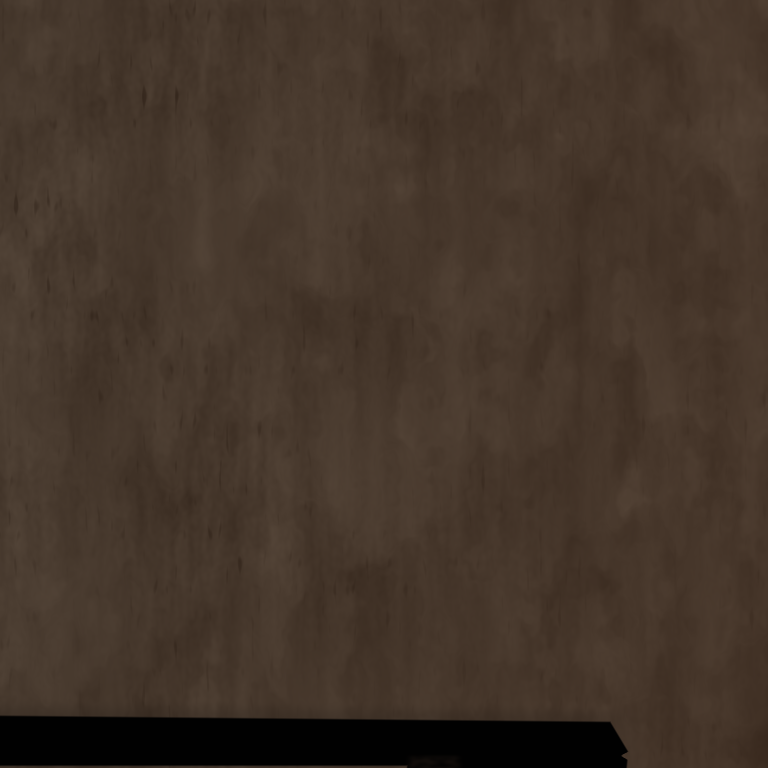
This texture is drawn by a Shadertoy shader. Its source:

```glsl
const vec3 DARK_BROWN = vec3(0.220, 0.163, 0.121);
const vec3 LIGHT_BROWN = vec3(0.322, 0.261, 0.211);
const vec3 RED_TINT = vec3(0.008, -0.002, -0.005);
const vec3 BAR_BLACK = vec3(0.004, 0.003, 0.003);
const vec3 BAR_GLINT = vec3(0.085, 0.062, 0.048);

const float BASE_TONE = 0.56;
const vec2 CLOUD_SCALE = vec2(5.0, 2.6);
const vec2 MOTTLE_SCALE = vec2(13.0, 10.0);
const vec2 STREAK_SCALE = vec2(21.0, 4.5);
const vec2 FIBER_SCALE = vec2(95.0, 15.0);
const vec2 GRAIN_SCALE = vec2(150.0, 95.0);
const float CLOUD_AMOUNT = 0.36;
const float MOTTLE_AMOUNT = 0.24;
const float STREAK_AMOUNT = 0.29;
const float FIBER_AMOUNT = 0.16;
const float GRAIN_AMOUNT = 0.10;
const float SCRATCH_AMOUNT = 0.35;

const float BAR_TOP = 0.068;
const float BAR_SLOPE = -0.010;
const float BAR_END = 0.818;
const float BAR_NOTCH = 0.021;
const float BAR_BASE = 0.003;
const float EDGE = 0.0016;

vec2 hashGradient(vec2 cell) {
    uvec2 q = uvec2(ivec2(cell)) * uvec2(1597334673u, 3812015801u);
    uint h = (q.x ^ q.y) * 1597334673u;
    h = (h ^ (h >> 15)) * 2246822519u;
    float angle = float(h >> 8) * 6.28318 / 16777216.0;
    return vec2(cos(angle), sin(angle));
}

float gradientNoise(vec2 p) {
    vec2 i = floor(p), f = p - i;
    vec2 u = f * f * f * (f * (f * 6.0 - 15.0) + 10.0);
    vec2 e = vec2(0.0, 1.0);
    float a = dot(hashGradient(i), f);
    float b = dot(hashGradient(i + e.yx), f - e.yx);
    float c = dot(hashGradient(i + e.xy), f - e.xy);
    float d = dot(hashGradient(i + e.yy), f - e.yy);
    return mix(mix(a, b, u.x), mix(c, d, u.x), u.y);
}

float fbm(vec2 p) {
    float sum = 0.0, amplitude = 1.0;
    for (int i = 0; i < 4; i++) {
        sum += amplitude * gradientNoise(p);
        p = p * 2.03 + vec2(17.3, 9.1);
        amplitude *= 0.5;
    }
    return sum;
}

// Stained surface: soft clouds, mottling and short vertical brush marks
vec3 stainedWall(vec2 p) {
    float clouds = fbm(p * CLOUD_SCALE + 3.7);
    float mottle = fbm(p * MOTTLE_SCALE + 23.0);
    float streaks = fbm(p * STREAK_SCALE + vec2(41.0, 41.0 + 1.5 * mottle));
    float fibers = gradientNoise(p * FIBER_SCALE + 90.0);
    float grain = gradientNoise(p * GRAIN_SCALE + 140.0);

    // Fine marks come in patches, strongest toward the upper left
    float wear = mix(1.1, 0.5, smoothstep(0.1, 0.75, p.x));
    wear *= max(0.9 + 1.4 * gradientNoise(p * 5.0 + 63.0), 0.0);
    float scratch = smoothstep(0.32, 0.6, gradientNoise(p * vec2(120.0, 28.0) + 200.0));

    float tone = BASE_TONE + CLOUD_AMOUNT * clouds;
    tone += MOTTLE_AMOUNT * mottle + STREAK_AMOUNT * streaks;
    tone += wear * (FIBER_AMOUNT * fibers + GRAIN_AMOUNT * grain - SCRATCH_AMOUNT * scratch);
    tone += 0.08 * (0.5 - p.x);
    tone -= 0.35 * smoothstep(0.8, 1.05, p.x) * smoothstep(0.55, 0.1, p.y);
    vec3 color = mix(DARK_BROWN, LIGHT_BROWN, clamp(tone, -0.15, 1.2));
    return color + RED_TINT * (p.x - 0.5);
}

// Coverage of the dark bar: sloped top, slanted end with a small notch
float barMask(vec2 p) {
    float top = BAR_TOP + BAR_SLOPE * p.x - p.y;
    float upperEnd = BAR_END - 0.6 * max(p.y - BAR_NOTCH, 0.0) - p.x;
    float lowerEnd = BAR_END - 0.1 * max(BAR_NOTCH - p.y, 0.0) - p.x;
    float notch = 0.008 * smoothstep(0.006, 0.0, abs(p.y - BAR_NOTCH + 0.005));
    float end = min(upperEnd, lowerEnd) - notch;
    float base = max(p.y - BAR_BASE, p.x - 0.53);
    float inside = min(min(top, end), base);
    return smoothstep(-EDGE, EDGE, inside);
}

void mainImage(out vec4 fragColor, in vec2 fragCoord) {
    vec2 p = fragCoord / iResolution.xy;
    vec3 color = stainedWall(p);

    // Soft shade just above the bar
    float above = p.y - BAR_TOP - BAR_SLOPE * p.x;
    color *= 1.0 - 0.12 * smoothstep(0.025, 0.0, above) * smoothstep(0.86, 0.76, p.x);

    // Dim reflection low on the bar
    float patchX = smoothstep(0.525, 0.54, p.x) * smoothstep(0.605, 0.59, p.x);
    float patchY = smoothstep(0.019, 0.010, p.y);
    float glint = patchX * patchY * (0.6 + 0.7 * gradientNoise(p * vec2(60.0, 150.0)));
    vec3 bar = mix(BAR_BLACK, BAR_GLINT, clamp(glint, 0.0, 1.0));

    fragColor = vec4(mix(color, bar, barMask(p)), 1.0);
}
```
